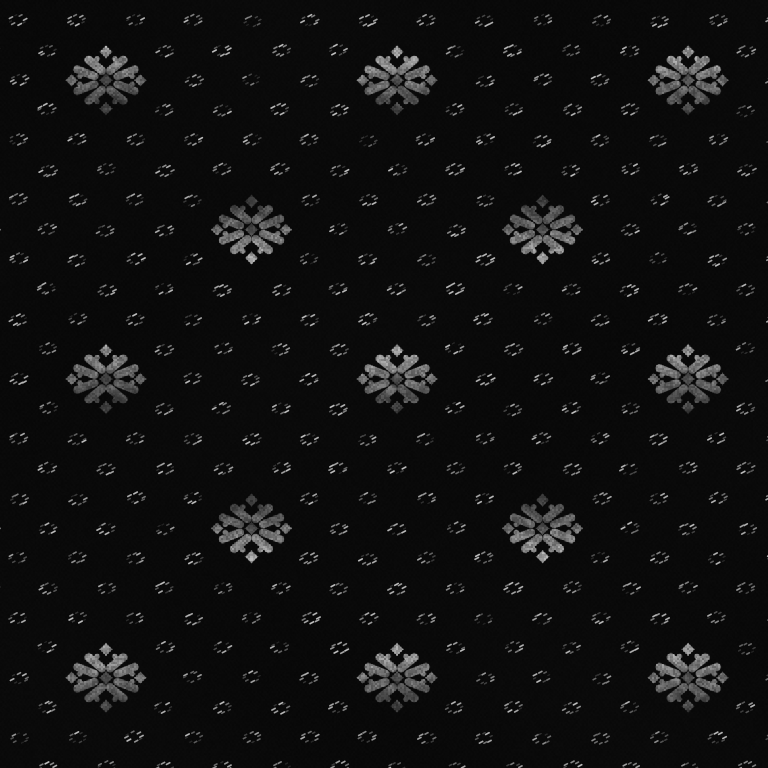
Write a Shadertoy shader that draws this pattern.

```glsl
#define STEP vec2(0.0379, 0.0389)   // spacing of the half-drop grid
#define ORIGIN vec2(0.517, 0.5065)  // centre of one medallion
#define MEDALLION_EVERY 5.0         // grid steps between medallions
#define MEDALLION_RADIUS 0.052
#define STITCH 0.052                // stitch size, in medallion radii
#define SPRIG_RADIUS vec2(0.0098, 0.0062)
#define DASH_WIDTH 0.0011
#define GROUND 0.036
#define THREAD_DIM 0.23
#define THREAD_BRIGHT 0.62

const float TAU = 6.2832;

float hash(vec2 p) {
    vec3 h = fract(vec3(p.xyx) * 0.1031);
    h += dot(h, h.yzx + 33.33);
    return fract((h.x + h.y) * h.z);
}

// Nearest grid node whose column and row sum has the parity of shift
vec2 nearestNode(vec2 g, float shift) {
    float row = floor(g.y + 0.5);
    float first = row + shift;
    return vec2(first + 2.0 * floor((g.x - first) * 0.5 + 0.5), row);
}

float capsule(vec2 p, vec2 a, vec2 b, float radius) {
    vec2 pa = p - a, ba = b - a;
    return length(pa - ba * clamp(dot(pa, ba) / dot(ba, ba), 0.0, 1.0)) - radius;
}

float diamond(vec2 p, float radius) {
    return (abs(p.x) + abs(p.y) - radius) * 0.707;
}

// Smooth staircase that gives outlines their woven steps
vec2 stitched(vec2 p) {
    vec2 s = p / STITCH;
    return (s - 0.85 * sin(TAU * s) / TAU) * STITCH;
}

// Eight paired leaves, four tips and a core, in medallion radii
float medallion(vec2 p) {
    vec2 q = abs(stitched(p));
    float d = capsule(q, vec2(0.10, 0.24), vec2(0.43, 0.51), 0.105);
    d = min(d, capsule(q, vec2(0.29, 0.10), vec2(0.72, 0.27), 0.10));
    d = min(d, capsule(q, vec2(0.30, 0.42), vec2(0.22, 0.54), 0.065));
    d = min(d, capsule(q, vec2(0.56, 0.20), vec2(0.66, 0.10), 0.065));
    d = min(d, diamond(q - vec2(0.0, 0.71), 0.16));
    d = min(d, diamond(q - vec2(0.86, 0.0), 0.15));
    return min(d, diamond(q, 0.16));
}

// Broken ring of slanted dashes
float sprig(vec2 p, vec2 id, float soft) {
    float light = 0.0;
    p -= (vec2(hash(id + 3.1), hash(id + 8.7)) - 0.5) * 0.003;
    for (int k = 0; k < 8; k++) {
        float n = float(k);
        float strength = hash(id * 1.7 + n * 5.3);
        float angle = TAU * (n + 0.5 * hash(id + n * 2.9)) / 8.0;
        vec2 slant = vec2(0.0017, 0.0009) * (0.6 + 0.7 * strength);
        vec2 centre = SPRIG_RADIUS * vec2(cos(angle), sin(angle));
        float d = capsule(p - centre, -slant, slant, DASH_WIDTH);
        float mask = 1.0 - smoothstep(-soft, soft, d);
        light = max(light, mask * mix(0.12, 0.76, strength));
    }
    return light;
}

void mainImage(out vec4 fragColor, in vec2 fragCoord) {
    vec2 uv = fragCoord / iResolution.y;
    float soft = max(0.75 / iResolution.y, 0.0009);
    vec2 grid = (uv - ORIGIN) / STEP;

    // Dark ground with faint weave and slow wear
    float weave = sin(uv.x * 1130.0 + 2.0 * sin(uv.y * 71.0)) * sin(uv.y * 970.0);
    float wear = sin(uv.x * 9.0 + 2.0 * sin(uv.y * 5.0)) * sin(uv.y * 7.0 + 1.0);
    float grain = hash(floor(uv * 400.0) + 500.0) - 0.5;
    float shade = GROUND + 0.003 * weave + 0.003 * wear + 0.008 * grain;

    // Sprigs, left out where a medallion takes their place
    vec2 node = nearestNode(grid, 1.0);
    vec2 host = nearestNode(node / MEDALLION_EVERY, 0.0) * MEDALLION_EVERY;
    vec2 gap = abs(node - host);
    if (gap.x + gap.y > 1.5)
        shade = max(shade, sprig((grid - node) * STEP, node + 60.0, soft));

    // Medallions, lit from opposite ends in alternate rows
    vec2 id = nearestNode(grid / MEDALLION_EVERY, 0.0);
    vec2 p = (grid - id * MEDALLION_EVERY) * STEP / MEDALLION_RADIUS;
    float side = mod(id.y, 2.0) < 0.5 ? 1.0 : -1.0;
    float lift = 0.5 + 0.6 * side * p.y + 0.25 * (hash(id + 20.0) - 0.5);
    lift += 0.12 * sin(p.y * 11.0 + 3.0 * sin(p.x * 4.0 + id.x));
    float thread = mix(THREAD_DIM, THREAD_BRIGHT, clamp(lift, 0.0, 1.0));
    thread *= 0.78 + 0.4 * hash(floor(p / STITCH + 0.5) + id * 41.0 + 200.0);
    thread *= mix(0.7, 1.0, smoothstep(0.12, 0.24, length(p)));
    float edge = soft / MEDALLION_RADIUS;
    shade = mix(shade, thread, 1.0 - smoothstep(-edge, edge, medallion(p)));

    fragColor = vec4(vec3(shade), 1.0);
}
```
